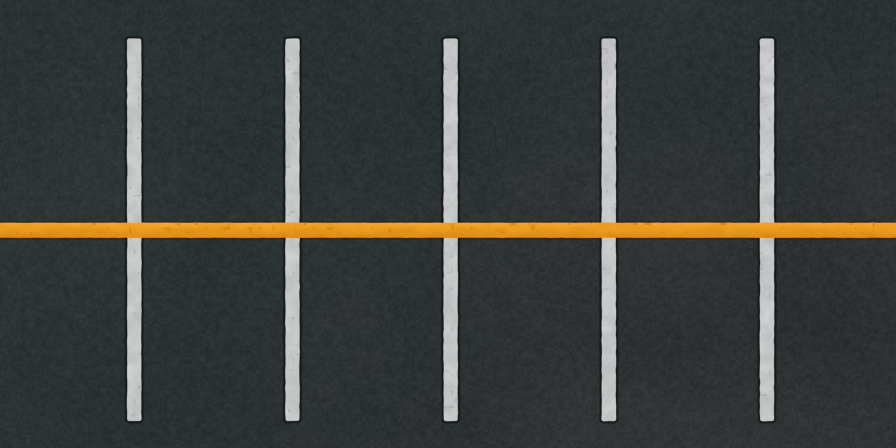
A WebGL 2 fragment shader for this pattern:

```glsl
#version 300 es
precision highp float;
// Asphalt parking bays: five worn white dividers crossed by one amber stripe.
// Lines are rounded-box distances repeated along x; layered value noise
// supplies the grain, the tint of the asphalt and the wear of the paint.
// Lengths are in canvas heights.

uniform vec2 u_resolution;
out vec4 outColor;

const vec3 ASPHALT_COOL = vec3(0.172, 0.200, 0.205);
const vec3 ASPHALT_WARM = vec3(0.190, 0.194, 0.202);
const vec3 WHITE_PAINT = vec3(0.770, 0.778, 0.780);
const vec3 AMBER_LIGHT = vec3(0.945, 0.650, 0.150);
const vec3 AMBER_DEEP = vec3(0.870, 0.540, 0.075);
const vec3 OUTLINE = vec3(0.055, 0.062, 0.066);

const float BAY_COUNT = 5.0;
const float BAY_PITCH = 0.3531;
const float FIRST_LINE_X = 0.2997;
const vec2 LINE_CENTER = vec2(0.0, 0.487);
const vec2 LINE_HALF = vec2(0.0160, 0.427);
const float STRIPE_Y = 0.4860;
const float STRIPE_HALF = 0.0170;

float hash(vec2 p) {
    vec3 q = fract(p.xyx * vec3(0.1031, 0.1030, 0.0973));
    q += dot(q, q.yzx + 33.33);
    return fract((q.x + q.y) * q.z);
}

float valueNoise(vec2 p) {
    vec2 cell = floor(p);
    vec2 f = fract(p);
    f = f * f * (3.0 - 2.0 * f);
    float low = mix(hash(cell), hash(cell + vec2(1.0, 0.0)), f.x);
    float high = mix(hash(cell + vec2(0.0, 1.0)), hash(cell + vec2(1.0)), f.x);
    return mix(low, high, f.y);
}

float fractalNoise(vec2 p) {
    float sum = 0.0;
    float weight = 0.5;
    for (int i = 0; i < 4; i++) {
        sum += weight * valueNoise(p);
        p = p * 2.03 + 17.3;
        weight *= 0.5;
    }
    return sum / 0.9375;
}

float roundedBox(vec2 p, vec2 halfSize, float radius) {
    vec2 d = abs(p) - halfSize + radius;
    return length(max(d, 0.0)) + min(max(d.x, d.y), 0.0) - radius;
}

// Soft coverage of the inside of a signed distance.
float coverage(float dist, float soft) {
    return 1.0 - smoothstep(-soft, soft, dist);
}

vec3 asphalt(vec2 p) {
    float patches = fractalNoise(p * 4.0 + 5.0);
    float grain = valueNoise(p * 190.0) + 0.6 * valueNoise(p * 95.0 + 40.0) - 0.8;
    float warmth = smoothstep(0.3, 0.8, 0.25 * p.x + 0.4 * (1.0 - p.y) + 0.5 * (patches - 0.5));
    vec3 color = mix(ASPHALT_COOL, ASPHALT_WARM, warmth);
    return color + 0.035 * grain + 0.03 * (patches - 0.5);
}

// Distance to the nearest of the finite row of dividers.
float dividers(vec2 p) {
    float index = clamp(round((p.x - FIRST_LINE_X) / BAY_PITCH), 0.0, BAY_COUNT - 1.0);
    vec2 local = p - vec2(FIRST_LINE_X + index * BAY_PITCH, 0.0) - LINE_CENTER;
    return roundedBox(local, LINE_HALF, 0.005);
}

vec3 whitePaint(vec2 p) {
    float wear = fractalNoise(p * 45.0 + 9.0);
    float specks = smoothstep(0.82, 0.98, valueNoise(p * 110.0 + 60.0));
    return WHITE_PAINT + 0.11 * (wear - 0.5) - 0.07 * specks;
}

vec3 amberPaint(vec2 p) {
    float height = clamp((p.y - STRIPE_Y) / STRIPE_HALF * 0.5 + 0.5, 0.0, 1.0);
    float wear = fractalNoise(p * vec2(35.0, 70.0) + 21.0);
    float specks = smoothstep(0.8, 0.98, valueNoise(p * 100.0 + 80.0)) * height;
    return mix(AMBER_DEEP, AMBER_LIGHT, height) + 0.07 * (wear - 0.5) - 0.12 * specks;
}

void main() {
    vec2 p = gl_FragCoord.xy / u_resolution.y;
    float soft = max(0.8 / u_resolution.y, 0.0016);

    // Ground with a dark rim hugging each painted line
    vec3 color = asphalt(p);
    float ragged = 0.0015 * (valueNoise(p * 75.0) - 0.5);
    float line = dividers(p) + ragged;
    float stripe = abs(p.y - STRIPE_Y) - STRIPE_HALF + 0.5 * ragged;
    color = mix(color, OUTLINE, 0.8 * coverage(line - 0.0045, 0.0035));
    color = mix(color, OUTLINE, 0.35 * coverage(stripe - 0.003, 0.003));

    // White dividers, then the amber stripe over them
    color = mix(color, whitePaint(p), coverage(line, soft));
    color = mix(color, amberPaint(p), coverage(stripe, soft));

    outColor = vec4(clamp(color, 0.0, 1.0), 1.0);
}
```
